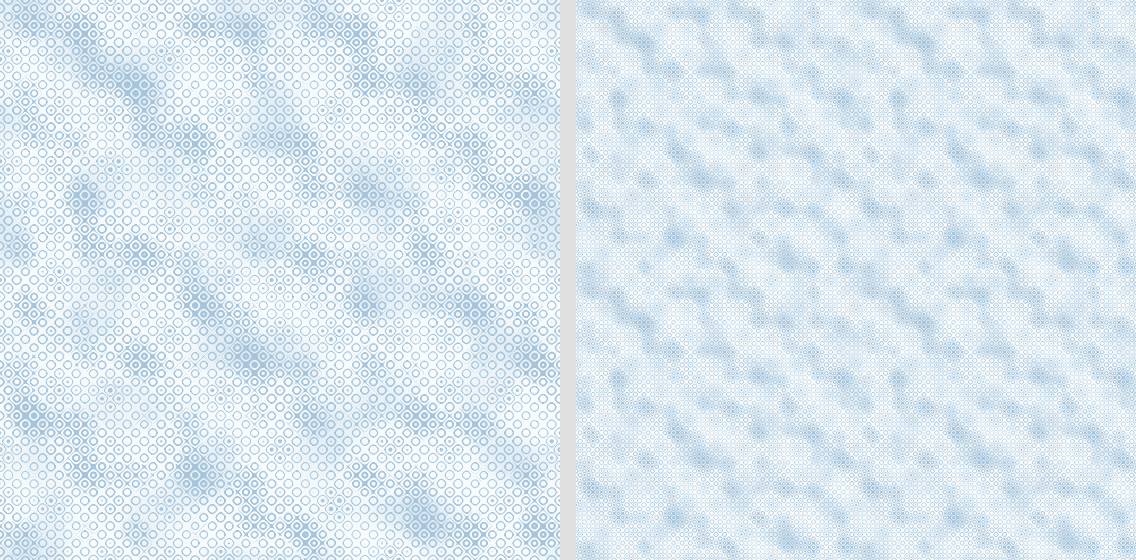
Left, the tile; right, the same tile 2 across and 2 down.
This pattern is drawn by a WebGL 2 fragment shader. Its source:

```glsl
#version 300 es
precision highp float;
// Pale blue lattice of nested rings and rounded diamonds, drifting through wavy diagonal bands.

uniform vec2 u_resolution;
out vec4 fragColor;

const float TAU = 6.2831853;
const float CELLS = 33.0;         // ring cells across and down
const float BLOCKS = 10.0;        // larger blocks that shift the rings
const float RING_DENSITY = 4.5;   // radians of ring phase per unit of height

const vec3 WHITE = vec3(0.975, 0.988, 0.996);
const vec3 MIST  = vec3(0.865, 0.918, 0.952);
const vec3 BLUE  = vec3(0.655, 0.770, 0.860);

// Wave with whole-number frequencies, so it wraps on the unit square.
float wave(vec2 p, vec2 freq, float shift) {
    return sin(TAU * dot(p, freq) + shift);
}

// Height of the staggered lattice: 0 on the diagonals, 2 at each ring centre.
float latticeHeight(vec2 p, float cells) {
    vec2 c = cos(TAU * cells * p);
    float h = c.x - c.y;
    return sqrt(h * h + 0.004);
}

// Wavy bands that fall to the right, about -1 to 1.
float diagonalBands(vec2 p) {
    float bend = 0.9 * wave(p, vec2(1.0, -2.0), 0.7)
               + 0.6 * wave(p, vec2(3.0, -1.0), 2.1);
    return 0.62 * wave(p, vec2(4.0, 4.0), bend)
         + 0.30 * wave(p, vec2(2.0, 3.0), 1.4 - bend)
         + 0.22 * wave(p, vec2(5.0, 2.0), 3.0);
}

// Soft clouds that tint the paper, 0 to 1.
float clouds(vec2 p) {
    float n = wave(p, vec2(3.0, 2.0), 1.5 * wave(p, vec2(1.0, -3.0), 0.4))
            + 0.7 * wave(p, vec2(-2.0, 5.0), 1.9)
            + 0.5 * wave(p, vec2(6.0, 1.0), 4.2);
    return smoothstep(-0.5, 1.7, n);
}

// Blue coverage of the rings for a given phase and threshold.
float ringMask(float phase, float threshold) {
    float v = cos(phase) - threshold;
    float edge = 0.7 * fwidth(v) + 0.001;
    return smoothstep(-edge, edge, v);
}

void main() {
    vec2 uv = gl_FragCoord.xy / u_resolution;

    // Slow fields that vary the rings from cell to cell
    float bands = diagonalBands(uv);
    vec2 block = cos(TAU * BLOCKS * uv);
    float shift = 1.5 - 1.4 * bands + 0.85 * (block.x + block.y);

    // Rings: solid blue ground in the bands, thin outlines between them
    float phase = RING_DENSITY * latticeHeight(uv, CELLS) + shift;
    float threshold = 0.28 - 0.38 * bands;
    float ink = ringMask(phase, threshold);

    // Paper tint
    float tint = clouds(uv) * (0.65 + 0.35 * bands);
    vec3 paper = mix(WHITE, MIST, clamp(tint, 0.0, 1.0));

    fragColor = vec4(mix(paper, BLUE, ink), 1.0);
}
```
